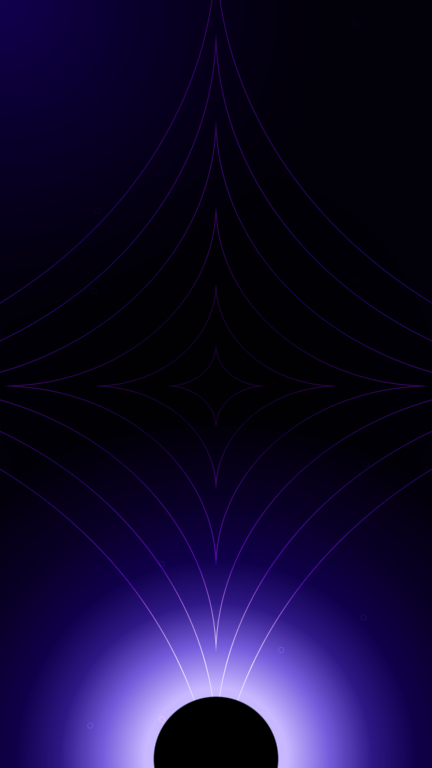
This background is drawn by a Shadertoy shader. Its source:

```glsl
const vec3 LAVENDER = vec3(0.78, 0.72, 1.0);
const vec3 PERIWINKLE = vec3(0.46, 0.36, 0.86);
const vec3 VIOLET = vec3(0.18, 0.09, 0.52);
const vec3 INDIGO = vec3(0.06, 0.0, 0.29);
const vec3 NAVY = vec3(0.035, 0.0, 0.15);
const vec3 NIGHT = vec3(0.008, 0.0, 0.035);

float ramp(float a, float b, float x) {
    return clamp((x - a) / (b - a), 0.0, 1.0);
}

vec3 hash3(vec2 cell) {
    vec3 p = fract(cell.xyx * vec3(0.1031, 0.103, 0.0973));
    p += dot(p, p.yxz + 33.33);
    return fract((p.xxy + p.yzz) * p.zyx);
}

// Radial falloff from the hot rim out to the night
vec3 haloColor(float r, vec3 base) {
    vec3 c = mix(LAVENDER, PERIWINKLE, ramp(0.165, 0.262, r));
    c = mix(c, VIOLET, ramp(0.262, 0.361, r));
    c = mix(c, INDIGO, ramp(0.361, 0.463, r));
    c = mix(c, NAVY, ramp(0.463, 0.6, r));
    return mix(c, base, ramp(0.6, 0.8, r));
}

// Coverage of a thin stroke at distance d
float stroke(float d, float halfWidth, float px) {
    return clamp((halfWidth + 0.5 * px - abs(d)) / px, 0.0, 1.0)
         * min(1.0, 2.0 * halfWidth / px);
}

// Four-pointed star made of inward elliptic arcs
float starLine(vec2 q, vec2 size, float halfWidth, float px) {
    vec2 v = 1.0 - abs(q) / size;
    float len = max(length(v), 1e-4);
    float d = (len - 1.0) / length(v / (len * size));
    return stroke(d, halfWidth, px) * smoothstep(0.0, 0.05, min(v.x, v.y));
}

// Half-height of the nested star number i
float starHeight(float i) {
    return 0.095 + i * (0.1194 + i * (0.02685 - 0.00275 * i));
}

// Sparse tiny rings, one per chosen cell
float ringScatter(vec2 p, float cellSize, float px) {
    vec2 cell = floor(p / cellSize);
    vec3 h = hash3(cell);
    vec2 center = (cell + 0.2 + 0.6 * h.xy) * cellSize;
    float d = length(p - center) - 0.006;
    return stroke(d, 0.001, px) * step(0.75, h.z);
}

void mainImage(out vec4 fragColor, in vec2 fragCoord) {
    float px = 1.0 / iResolution.x;
    vec2 p = fragCoord * px - vec2(0.5, 0.0);
    vec2 q = p - vec2(0.0, 0.884);
    float top = iResolution.y * px;
    float r = length(p - vec2(0.0, 0.021));

    // Night sky with a glow in the upper left corner
    vec3 base = NIGHT * mix(0.25, 1.0, smoothstep(0.05, 0.7, length(q)));
    float corner = max(1.0 - distance(p, vec2(-0.5, top)) / 0.75, 0.0);
    base += INDIGO * 0.95 * pow(corner, 1.3);
    vec3 color = haloColor(r, base);

    // Nested stars
    float lines = 0.0;
    for (int i = 0; i < 6; i++) {
        float h = starHeight(float(i));
        lines = max(lines, starLine(q, vec2(1.18 * h, h), 0.0014, px));
    }

    // Stroke tint: blue on diagonals, purple at tips, pale near the halo
    float diagonal = 2.0 * abs(q.x * q.y) / max(dot(q, q), 1e-4);
    vec3 tint = mix(vec3(0.21, 0.02, 0.38), vec3(0.11, 0.03, 0.35), diagonal);
    tint *= mix(0.5, 1.0, smoothstep(0.05, 0.5, length(q)));
    tint = mix(tint, vec3(0.34, 0.05, 0.66), ramp(0.75, 0.45, r));
    tint = mix(tint, vec3(0.9, 0.85, 1.0), ramp(0.45, 0.23, r));
    color = mix(color, max(color, tint), lines * 0.85);

    // Faint rings
    color += vec3(0.35, 0.22, 0.6) * ringScatter(p, 0.2, px)
           * mix(0.08, 0.3, ramp(0.6, 0.3, r));

    // Dark disc
    color *= smoothstep(-px, px, r - 0.144);
    fragColor = vec4(color, 1.0);
}
```
